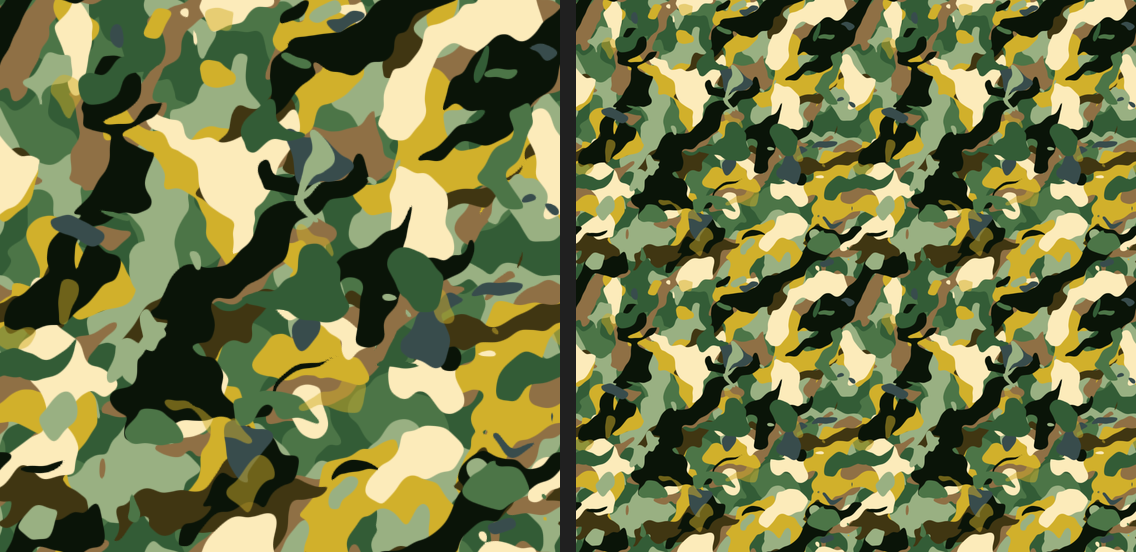
Left: one tile. Right: repeated 2 by 2.
Reproduce this pattern procedurally as a Shadertoy shader.

```glsl
// Seamless woodland camouflage: flat wavy patches painted over one another.
// Each layer thresholds its own wrapped gradient noise, bent by a coarse and a
// fine warp; the threshold follows from the share of area the layer covers.

const vec3 DARK_GREEN = vec3(0.20, 0.36, 0.21);
const vec3 MID_GREEN  = vec3(0.30, 0.46, 0.28);
const vec3 SAGE       = vec3(0.60, 0.69, 0.51);
const vec3 TAN        = vec3(0.56, 0.44, 0.27);
const vec3 MUSTARD    = vec3(0.82, 0.69, 0.17);
const vec3 UMBER      = vec3(0.25, 0.21, 0.07);
const vec3 CREAM      = vec3(0.99, 0.92, 0.73);
const vec3 BLACK      = vec3(0.04, 0.08, 0.03);
const vec3 SLATE      = vec3(0.22, 0.30, 0.30);

const float FIELD_DEVIATION = 0.237; // spread of the two-octave field

// Integer hash of a lattice point and a seed, giving two values in 0..1
vec2 hash2(uvec3 v) {
    v = v * 1664525u + 1013904223u;
    v.x += v.y * v.z; v.y += v.z * v.x; v.z += v.x * v.y;
    v ^= v >> 16u;
    v.x += v.y * v.z; v.y += v.z * v.x; v.z += v.x * v.y;
    return vec2(v.xy >> 16u) / 65535.0;
}

// Slope at one lattice corner, wrapped to the period, times the offset from it
float corner(vec2 cell, vec2 offset, vec2 period, uint seed) {
    uvec2 id = uvec2(mod(cell + 0.5, period));
    vec2 slope = normalize(hash2(uvec3(id, seed)) - 0.50001);
    return dot(slope, offset);
}

// Gradient noise repeating after a whole number of cells
float noise(vec2 uv, vec2 cells, uint seed) {
    vec2 p = uv * cells;
    vec2 i = floor(p), f = p - i;
    vec2 s = f * f * f * (f * (f * 6.0 - 15.0) + 10.0);
    vec2 e = vec2(1.0, 0.0);
    float low  = mix(corner(i, f, cells, seed),
                     corner(i + e.xy, f - e.xy, cells, seed), s.x);
    float high = mix(corner(i + e.yx, f - e.yx, cells, seed),
                     corner(i + e.xx, f - e.xx, cells, seed), s.x);
    return mix(low, high, s.y);
}

vec2 noise2(vec2 uv, vec2 cells, uint seed) {
    return vec2(noise(uv, cells, seed), noise(uv, cells, seed + 1u));
}

// Coarse bends plus fine ripples, the latter stronger upright for drips
vec2 warp(vec2 uv, uint seed) {
    vec2 bend = vec2(0.07) * noise2(uv, vec2(7.0, 8.0), seed);
    vec2 ripple = vec2(0.021, 0.030) * noise2(uv, vec2(20.0, 15.0), seed + 2u);
    return uv + bend + ripple;
}

// Covers a share of the canvas with patches; a whole-number lean keeps the tiling
vec3 paint(vec3 under, vec3 color, float opacity, vec2 uv, vec2 cells,
           float lean, float share, uint seed) {
    vec2 p = warp(uv, seed * 16u);
    p.x -= lean * p.y;
    float field = noise(p, cells, seed * 16u + 5u)
                + 0.45 * noise(p, cells * 2.0, seed * 16u + 6u);
    float level = FIELD_DEVIATION * log((1.0 - share) / share) / 1.702;
    float edge = max(0.75 * fwidth(field), 0.0001);
    return mix(under, color, opacity * smoothstep(-edge, edge, field - level));
}

void mainImage(out vec4 fragColor, in vec2 fragCoord) {
    vec2 uv = fragCoord / iResolution.xy;
    vec3 col = DARK_GREEN;

    // Broad ground patches
    col = paint(col, MID_GREEN, 1.0, uv, vec2(6.0, 6.0), 0.0, 0.45, 1u);
    col = paint(col, SAGE,      1.0, uv, vec2(6.0, 5.0), 0.0, 0.45, 2u);
    col = paint(col, TAN,       1.0, uv, vec2(6.0, 6.0), 1.0, 0.29, 3u);
    col = paint(col, MUSTARD,   1.0, uv, vec2(6.0, 5.0), 0.0, 0.29, 4u);

    // Accents and the dark leaning streaks
    col = paint(col, UMBER,     1.0, uv, vec2(6.0, 6.0), 1.0, 0.12, 5u);
    col = paint(col, CREAM,     1.0, uv, vec2(6.0, 5.0), 0.0, 0.165, 6u);
    col = paint(col, BLACK,     1.0, uv, vec2(6.0, 5.0), 1.0, 0.205, 7u);

    // Small patches on top, one of them a translucent glaze
    col = paint(col, SLATE,      1.0, uv, vec2(6.0, 6.0), 0.0, 0.04, 8u);
    col = paint(col, SAGE,       1.0, uv, vec2(6.0, 5.0), 0.0, 0.045, 9u);
    col = paint(col, MID_GREEN,  1.0, uv, vec2(5.0, 6.0), 0.0, 0.04, 10u);
    col = paint(col, MUSTARD,    0.5, uv, vec2(6.0, 6.0), 0.0, 0.035, 11u);
    col = paint(col, DARK_GREEN, 1.0, uv, vec2(5.0, 5.0), 1.0, 0.03, 12u);

    fragColor = vec4(col, 1.0);
}
```
